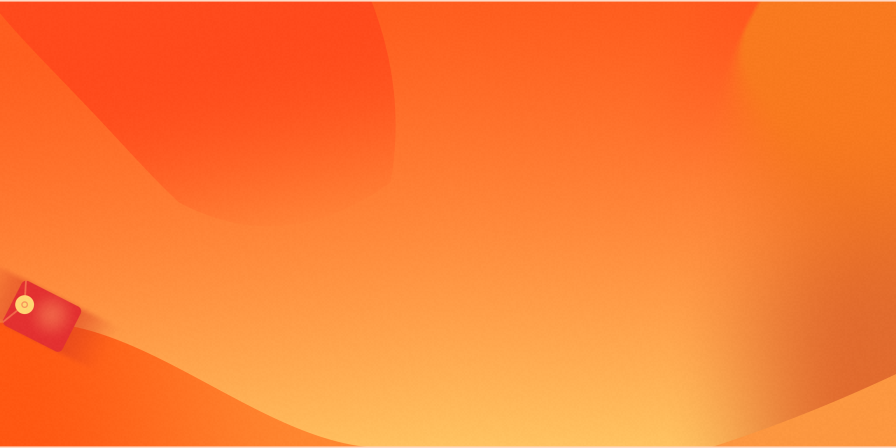
Reproduce this background procedurally as a WebGL 2 fragment shader.

```glsl
#version 300 es
precision highp float;

uniform vec2 u_resolution;
out vec4 outColor;

// Palette
const vec3 SKY_TOP = vec3(1.0, 0.365, 0.12);
const vec3 SKY_BOTTOM = vec3(1.0, 0.765, 0.38);
const vec3 BLOB_RED = vec3(1.0, 0.29, 0.11);
const vec3 PANEL_TOP = vec3(0.975, 0.475, 0.12);
const vec3 PANEL_BOTTOM = vec3(0.885, 0.42, 0.18);
const vec3 WAVE_DEEP = vec3(1.0, 0.34, 0.07);
const vec3 WAVE_LIGHT = vec3(1.0, 0.53, 0.19);
const vec3 HILL = vec3(0.99, 0.59, 0.25);
const vec3 PACKET_RED = vec3(0.89, 0.19, 0.19);
const vec3 PACKET_GLOW = vec3(0.95, 0.42, 0.29);
const vec3 TRAIL = vec3(0.86, 0.25, 0.13);
const vec3 COIN = vec3(1.0, 0.84, 0.45);
const vec3 BORDER = vec3(1.0, 0.85, 0.77);

// Layout, in canvas heights
const float SKY_TILT = 0.12;
const vec2 PACKET_POS = vec2(0.094, 0.294);
const vec2 PACKET_HALF = vec2(0.074, 0.056);
const float PACKET_ANGLE = -0.47;
const vec2 COIN_POS = vec2(0.055, 0.320);
const float COIN_RADIUS = 0.021;
const float BORDER_WIDTH = 0.0035;
const float GRAIN = 0.012;

float hash(vec2 p) {
    return fract(sin(dot(p, vec2(127.1, 311.7))) * 43758.5);
}

// Antialiased coverage of the negative side of a distance
float fill(float d) {
    float px = 1.0 / u_resolution.y;
    return 1.0 - smoothstep(-0.7 * px, 0.7 * px, d);
}

float roundBox(vec2 p, vec2 halfSize, float radius) {
    vec2 q = abs(p) - halfSize + radius;
    return length(max(q, 0.0)) + min(max(q.x, q.y), 0.0) - radius;
}

float segment(vec2 p, vec2 a, vec2 b) {
    vec2 ab = b - a;
    return length(p - a - ab * clamp(dot(p - a, ab) / dot(ab, ab), 0.0, 1.0));
}

vec3 sky(vec2 p) {
    float h = p.y + SKY_TILT * max(1.0 - p.x, 0.0);
    return mix(SKY_TOP, SKY_BOTTOM, pow(clamp(1.0 - h, 0.0, 1.0), 1.25));
}

// Red lobe in the upper left, fading toward its lower right
float blob(vec2 p) {
    float bump = 0.05 * sin(3.1416 * clamp(p.x / 0.4, 0.0, 1.0));
    float lower = 0.495 + 1.32 * pow(abs(p.x - 0.6), 2.0) + bump;
    float right = 0.883 - 0.7 * pow(abs(p.y - 0.72), 2.0);
    float fade = smoothstep(0.42, 0.95, p.y + 0.25 * (0.6 - p.x));
    return fill((lower - p.y) * 0.75) * fill(p.x - right) * fade;
}

// Right panel: crisp at the top, soft below
vec3 addPanel(vec3 color, vec2 p) {
    float rise = clamp((p.y - 0.6) / 0.4, 0.0, 1.0);
    float edge = mix(1.47, 1.54, smoothstep(0.2, 0.7, p.y)) + 0.15 * pow(rise, 1.5);
    float softness = mix(0.45, 0.015, smoothstep(0.45, 0.95, p.y));
    float shade = smoothstep(edge - 0.2, edge, p.x) * rise;
    color = mix(color, BLOB_RED, 0.3 * shade);
    vec3 panel = mix(PANEL_BOTTOM, PANEL_TOP, smoothstep(0.25, 0.75, p.y));
    return mix(color, panel, smoothstep(edge, edge + softness, p.x));
}

vec3 addPacket(vec3 color, vec2 p) {
    float c = cos(PACKET_ANGLE), s = sin(PACKET_ANGLE);
    vec2 d = p - PACKET_POS;
    vec2 q = vec2(c * d.x + s * d.y, c * d.y - s * d.x);

    // Motion trail along the long axis
    float trail = 1.0 - smoothstep(0.06, 0.18, abs(q.x));
    trail *= 1.0 - smoothstep(0.045, 0.065, abs(q.y));
    color = mix(color, TRAIL, 0.55 * trail);

    // Body, flap folds and coin
    float glow = 1.0 - smoothstep(0.0, 0.06, length(q - vec2(0.018, 0.012)));
    vec3 body = mix(PACKET_RED, PACKET_GLOW, 0.8 * glow);
    float fold = min(segment(p, COIN_POS, vec2(0.058, 0.375)),
                     segment(p, COIN_POS, vec2(0.0, 0.276)));
    body = mix(body, PACKET_GLOW, fill(fold - 0.002));
    color = mix(color, body, fill(roundBox(q, PACKET_HALF, 0.012)));
    float r = length(p - COIN_POS);
    vec3 coin = mix(COIN, PACKET_GLOW, 0.6 * fill(abs(r - 0.006) - 0.0015));
    return mix(color, coin, fill(r - COIN_RADIUS));
}

void main() {
    vec2 p = gl_FragCoord.xy / u_resolution.y;
    vec3 color = mix(sky(p), BLOB_RED, blob(p));
    color = addPanel(color, p);

    // Lower waves
    float hill = 0.165 - 0.47 * (2.0 - p.x) + 0.18 * pow(max(2.0 - p.x, 0.0), 2.0);
    color = mix(color, HILL, fill(p.y - hill) * step(1.2, p.x));
    float wave = 0.28 * (1.0 - smoothstep(0.08, 0.86, p.x));
    vec3 waveColor = mix(WAVE_DEEP, WAVE_LIGHT, smoothstep(0.0, 0.75, p.x));
    color = mix(color, waveColor, fill(p.y - wave) * step(p.x, 0.86));

    color = addPacket(color, p);

    // Fine grain and pale rims
    color += GRAIN * (hash(floor(p * 256.0)) - 0.5);
    color = mix(color, BORDER, fill(min(p.y, 1.0 - p.y) - BORDER_WIDTH));
    outColor = vec4(clamp(color, 0.0, 1.0), 1.0);
}
```
